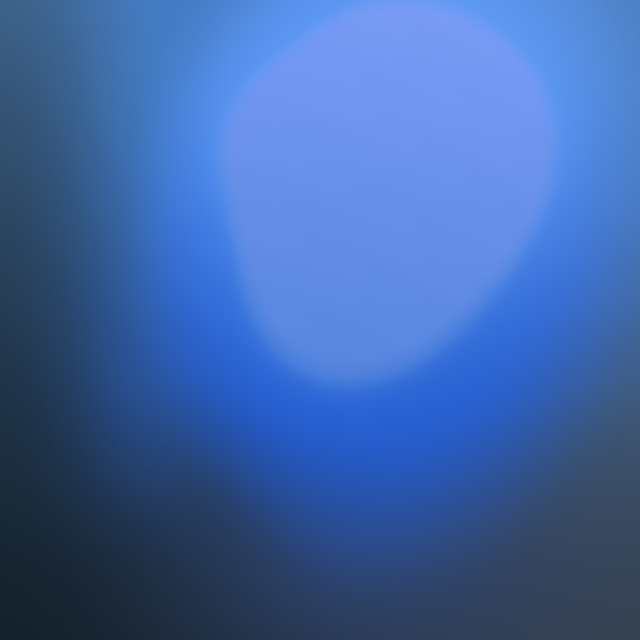
Reproduce this background procedurally as a Shadertoy shader.

```glsl
// A soft periwinkle light with a blue halo, fading into dark slate haze.

#define LIGHT_CENTER vec2(0.605, 0.740)
#define LIGHT_RADIUS 0.269
#define LIGHT_SOFTNESS 0.021
#define RIM_WIDTH 0.035
#define HALO_CENTER vec2(0.612, 0.675)
#define HALO_RADII vec2(0.358, 0.482)
#define HALO_SHEAR 0.06
#define VEIL_X 0.26
#define VEIL_WIDTH 0.145
#define RIPPLE 0.003

// Gaussian spot, 1 at its center
float spot(vec2 p, vec2 center, vec2 radii) {
    vec2 q = (p - center) / radii;
    return exp(-dot(q, q));
}

// Approximate signed distance to the light, a circle bent by harmonics
float lightDistance(vec2 p) {
    vec2 bend[5] = vec2[5](vec2(-0.003, -0.022), vec2(-0.016, 0.020),
        vec2(0.007, 0.012), vec2(0.005, -0.008), vec2(-0.003, 0.003));
    vec2 q = p - LIGHT_CENTER;
    float angle = atan(q.y, q.x);
    float radius = LIGHT_RADIUS;
    for (int i = 0; i < 5; i++) {
        float a = angle * float(i + 1);
        radius += dot(bend[i], vec2(cos(a), sin(a)));
    }
    return length(q) - radius;
}

// Slate corners, a vertical veil on the left and a low haze
vec3 backdrop(vec2 p) {
    vec3 left = mix(vec3(0.08, 0.13, 0.17), vec3(0.24, 0.38, 0.53), pow(p.y, 1.4));
    vec3 right = mix(vec3(0.215, 0.26, 0.315), vec3(0.30, 0.50, 0.76),
                     smoothstep(0.0, 0.9, p.y));
    vec3 color = mix(left, right, smoothstep(0.0, 1.0, p.x));

    vec3 veil = mix(vec3(0.16, 0.34, 0.67), vec3(0.27, 0.50, 0.80),
                    smoothstep(0.3, 0.9, p.y));
    float across = (p.x - VEIL_X) / VEIL_WIDTH;
    color = mix(color, veil, 0.85 * exp(-across * across) * smoothstep(0.08, 0.45, p.y));

    float haze = spot(p, vec2(0.56, 0.13), vec2(0.30, 0.17));
    return mix(color, vec3(0.19, 0.29, 0.52), 0.6 * haze);
}

// Coverage of the sheared elliptical halo, crisper on the left
float haloMask(vec2 p) {
    vec2 q = p - HALO_CENTER;
    q.x -= HALO_SHEAR * q.y;
    float softness = mix(0.20, 0.34, smoothstep(0.2, 0.6, p.x));
    return 1.0 - smoothstep(1.0 - softness, 1.0 + softness, length(q / HALO_RADII));
}

void mainImage(out vec4 fragColor, in vec2 fragCoord) {
    vec2 p = fragCoord / iResolution.xy;
    float d = lightDistance(p);
    vec3 color = backdrop(p);

    // Blue halo, deeper toward the bottom
    vec3 halo = mix(vec3(0.135, 0.36, 0.82), vec3(0.35, 0.58, 0.95),
                    smoothstep(0.27, 1.0, p.y));
    halo += vec3(0.04, 0.03, 0.0) * (p.x - 0.5);
    color = mix(color, halo, haloMask(p));

    // Pale rim just outside the light
    vec3 rim = mix(vec3(0.29, 0.52, 0.86), vec3(0.37, 0.61, 0.96),
                   smoothstep(0.4, 0.9, p.y));
    color = mix(color, rim, 0.65 * exp(-max(d, 0.0) / RIM_WIDTH));

    // Light body with faint slanted ripples
    float lift = (p.y - 0.4) / 0.6 + 0.25 * (p.x - 0.6);
    vec3 body = mix(vec3(0.34, 0.52, 0.87), vec3(0.475, 0.61, 0.96), clamp(lift, 0.0, 1.0));
    float slant = p.x * 0.5 + p.y;
    body += RIPPLE * sin(slant * 75.0 + 2.0 * sin(p.x * 9.0)) * sin(slant * 31.0 - p.x * 6.0);
    float softness = mix(1.6, 1.0, smoothstep(0.4, 0.7, p.y)) * LIGHT_SOFTNESS;
    color = mix(color, body, 1.0 - smoothstep(-softness, softness, d));

    fragColor = vec4(color, 1.0);
}
```
